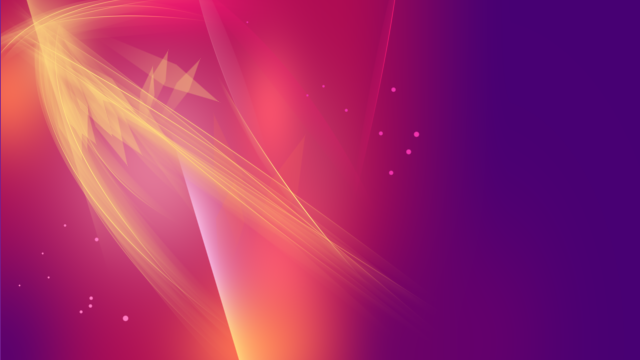
A Shadertoy shader for this background:

```glsl
#define VIOLET vec3(0.28, 0.00, 0.45)
#define CRIMSON vec3(0.68, 0.04, 0.32)
#define ROSE vec3(0.90, 0.49, 0.61)
#define CORAL vec3(1.00, 0.34, 0.43)
#define ORANGE vec3(1.00, 0.46, 0.32)
#define GOLD vec3(1.00, 0.87, 0.50)
#define LAVENDER vec3(0.98, 0.74, 0.91)
#define MAGENTA vec3(0.94, 0.09, 0.44)
#define LINE_WIDTH 0.0017
#define VEIL_WIDTH 0.055
#define DOTS 9
#define SOFT (1.0 / iResolution.y)

vec2 hash2(float n, float seed) {
    vec3 q = fract(vec3(n, seed, n + seed) * vec3(0.1031, 0.1030, 0.0973));
    q += dot(q, q.yzx + 33.33);
    return fract((q.xx + q.yz) * q.zy);
}

float inside(float d) { return smoothstep(-SOFT, SOFT, d); }

vec3 glow(vec3 base, vec2 p, vec2 center, vec2 radius, vec3 tint, float strength) {
    vec2 d = (p - center) / radius;
    return mix(base, tint, strength * exp(-dot(d, d)));
}

// Signed distance to a quadratic curve, and the parameter along it
vec2 curve(vec2 p, vec2 a, vec2 b, vec2 c) {
    float t = clamp(dot(p - a, c - a) / dot(c - a, c - a), 0.0, 1.0);
    vec2 q, v;
    for (int i = 0; i < 5; i++) {
        q = mix(mix(a, b, t), mix(b, c, t), t) - p;
        v = 2.0 * mix(b - a, c - b, t);
        t = clamp(t - dot(q, v) / dot(v, v), 0.0, 1.0);
    }
    q = mix(mix(a, b, t), mix(b, c, t), t) - p;
    return vec2(sign(v.x * q.y - v.y * q.x) * length(q), t);
}

// Crisp translucent band whose edge shines around one place;
// the sign of width picks the side
float ribbon(vec2 p, vec2 a, vec2 b, vec2 c, float width, float shine, float place) {
    vec2 k = curve(p, a, b, c);
    float t = k.y, d = k.x * sign(width);
    float w = abs(width) * (0.15 + 3.4 * t * (1.0 - t));
    float fade = smoothstep(0.0, 0.12, t) * (1.0 - smoothstep(0.6, 1.0, t));
    float veil = inside(d) * inside(w - d) * (1.0 - 0.65 * d / w);
    float thread = exp(-pow(d / max(LINE_WIDTH, 0.7 * SOFT), 2.0) - pow((t - place) / 0.3, 2.0));
    return fade * (0.15 * veil + shine * thread);
}

// Scattered ribbons; spread holds the jitter at start, middle and end
float bundle(vec2 p, vec2 a, vec2 b, vec2 c, vec3 spread, float width, int count, float seed) {
    float clear = 1.0;
    for (int i = 0; i < count; i++) {
        float n = float(i) * 4.0 + 1.0;
        vec2 ja = (hash2(n, seed) - 0.5) * spread.x;
        vec2 jb = (hash2(n + 1.0, seed) - 0.5) * spread.y;
        vec2 jc = (hash2(n + 2.0, seed) - 0.5) * spread.z;
        vec2 h = hash2(n + 3.0, seed);
        clear *= 1.0 - ribbon(p, a + ja, b + jb, c + jc, width * (0.3 + h.y), 0.75 * h.x * h.x, 0.2 + 0.6 * h.y);
    }
    return 1.0 - clear;
}

// Tapered feathers fanning out between two angles
float shards(vec2 p, vec2 origin, vec2 fan, float size, int count, float seed) {
    float sum = 0.0;
    for (int i = 0; i < count; i++) {
        vec2 h = hash2(float(i), seed);
        float angle = mix(fan.x, fan.y, (float(i) + h.x) / float(count));
        vec2 axis = vec2(cos(angle), sin(angle));
        vec2 d = p - origin - 0.12 * (h.yx - 0.5);
        float along = dot(d, axis) / (size * (0.6 + 0.5 * h.y));
        float across = abs(axis.x * d.y - axis.y * d.x);
        sum += inside(0.12 * size * min(along, 2.0 * (1.0 - along)) - across) * smoothstep(0.1, 0.9, along);
    }
    return min(0.32 * sum, 0.6);
}

float dots(vec2 p, vec2 corner, vec2 size, float seed) {
    float sum = 0.0;
    for (int i = 0; i < DOTS; i++) {
        vec2 h = hash2(float(i) + 5.0, seed);
        sum += inside(mix(0.002, 0.009, h.x * h.x) - length(p - corner - size * h));
    }
    return min(sum, 1.0);
}

// Sharp slanted edge, lit on its right side
float blade(vec2 p, float topX, float width) {
    float s = p.x - topX - 0.3 * (1.0 - p.y);
    return inside(s) * exp(-max(s, 0.0) / width);
}

void mainImage(out vec4 fragColor, in vec2 fragCoord) {
    vec2 p = fragCoord / iResolution.y;

    // Background gradient and broad lights
    vec3 col = mix(CRIMSON, VIOLET, smoothstep(0.92, 1.42, p.x));
    col = glow(col, p, vec2(1.34, 0.05), vec2(0.22, 0.38), vec3(0.41, 0.0, 0.42), 0.8);
    col = glow(col, p, vec2(1.10, 0.0), vec2(0.16, 0.26), vec3(0.40, 0.0, 0.41), 0.8);
    col = glow(col, p, vec2(0.0), vec2(0.21, 0.32), vec3(0.34, 0.0, 0.43), 0.95);
    col = glow(col, p, vec2(0.88, 0.54), vec2(0.13, 0.26), vec3(0.74, 0.22, 0.39), 0.7);
    col = glow(col, p, vec2(0.43, 0.54), vec2(0.27, 0.30), ROSE, 0.95);
    col = glow(col, p, vec2(0.75, 0.69), vec2(0.09, 0.18), CORAL, 0.85);
    col = glow(col, p, vec2(0.77, 0.26), vec2(0.14, 0.26), CORAL, 0.85);
    col = glow(col, p, vec2(0.70, 0.03), vec2(0.19, 0.17), ORANGE, 0.95);
    col = glow(col, p, vec2(0.02, 0.74), vec2(0.13, 0.17), ORANGE, 0.85);
    col = glow(col, p, vec2(0.48, 1.0), vec2(0.22, 0.09), MAGENTA, 0.85);
    col = glow(col, p, vec2(0.15, 0.86), vec2(0.09, 0.13), GOLD, 0.6);

    // Two slanted blades of light
    vec3 bladeTint = mix(GOLD, LAVENDER, smoothstep(0.02, 0.28, p.y));
    col = mix(col, bladeTint, 0.9 * blade(p, 0.364, 0.065) * (1.0 - smoothstep(0.38, 0.66, p.y)));
    col = mix(col, mix(ROSE, GOLD, p.y), 0.6 * blade(p, 0.074, 0.05) * smoothstep(0.22, 0.65, p.y));

    // Pink arcs and pale planes
    col = mix(col, MAGENTA, 1.6 * ribbon(p, vec2(0.55, 1.04), vec2(0.86, 0.82), vec2(1.06, 0.38), 0.06, 0.0, 0.5));
    col = mix(col, MAGENTA, 1.6 * ribbon(p, vec2(1.11, 1.1), vec2(1.08, 0.84), vec2(0.97, 0.38), 0.025, 0.35, 0.3));
    col = mix(col, ROSE, 2.0 * ribbon(p, vec2(0.53, 1.1), vec2(0.58, 0.84), vec2(0.76, 0.48), -0.05, 0.1, 0.5));
    col = mix(col, ORANGE, 0.5 * shards(p, vec2(0.66, 0.2), vec2(1.0, 2.1), 0.5, 3, 9.0));

    // Golden feathers and threads
    col = mix(col, GOLD, shards(p, vec2(0.15, 0.88), vec2(-1.4, -0.5), 0.42, 9, 17.0));
    col = mix(col, GOLD, shards(p, vec2(0.36, 0.6), vec2(0.9, 1.5), 0.25, 3, 6.0));
    col = mix(col, mix(GOLD, ORANGE, smoothstep(0.3, 1.0, p.x) * 0.5),
              bundle(p, vec2(0.04, 0.96), vec2(0.57, 0.57), vec2(1.18, 0.08), vec3(0.12, 0.12, 0.14), VEIL_WIDTH, 11, 3.0));
    col = mix(col, GOLD, bundle(p, vec2(0.14, 0.95), vec2(0.0, 0.56), vec2(0.74, -0.05), vec3(0.08, 0.12, 0.14), -VEIL_WIDTH, 9, 8.0));
    col = mix(col, GOLD, bundle(p, vec2(0.15, 0.93), vec2(0.25, 0.62), vec2(0.54, 0.38), vec3(0.1, 0.2, 0.14), -0.03, 6, 12.0));
    col = mix(col, mix(GOLD, CORAL, smoothstep(0.15, 0.5, p.x)),
              bundle(p, vec2(-0.06, 0.86), vec2(0.22, 1.04), vec2(0.68, 0.99), vec3(0.14, 0.16, 0.14), 0.05, 7, 21.0));
    col = mix(col, GOLD, ribbon(p, vec2(0.60, 0.80), vec2(0.79, 0.45), vec2(1.04, 0.19), 0.02, 0.7, 0.55));

    // Drifting sparks and the thin left border
    col = mix(col, vec3(1.0, 0.48, 0.76), dots(p, vec2(0.05, 0.11), vec2(0.34, 0.27), 31.0));
    col = mix(col, vec3(0.95, 0.20, 0.68), dots(p, vec2(0.68, 0.50), vec2(0.56, 0.44), 44.0));
    col = mix(col, vec3(0.45, 0.12, 0.58), 0.8 * (1.0 - smoothstep(0.001, 0.004, p.x)));

    fragColor = vec4(clamp(col, 0.0, 1.0), 1.0);
}
```
